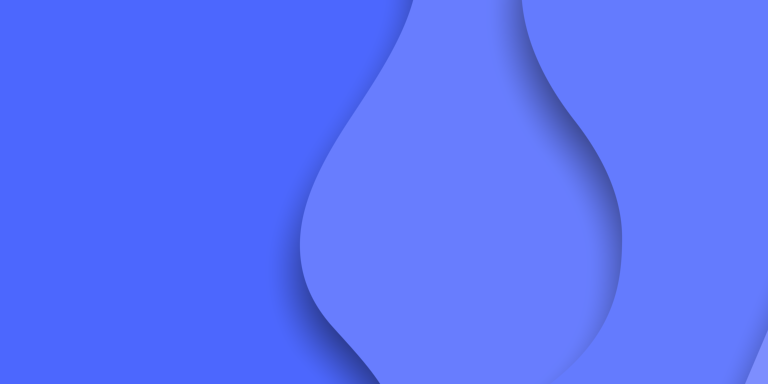
A Shadertoy shader for this background:

```glsl
// Stacked blue paper layers with wavy left edges and soft drop shadows.
// Each edge is a chain of cubic Hermite spans giving x as a function of y;
// a blurred, shifted copy of the same edge darkens the layer below it.

#define SHADOW_SHIFT vec2(-0.021, 0.068)
#define SHADOW_INSET 0.021
#define SHADOW_BLUR 0.095
#define SHADOW_STRENGTH 0.50
#define BASE_COLOR vec3(0.298, 0.405, 0.995)
#define MIDDLE_COLOR vec3(0.406, 0.492, 0.995)
#define RIGHT_COLOR vec3(0.392, 0.482, 0.995)
#define CORNER_COLOR vec3(0.490, 0.555, 0.995)

// Cubic span between two knots, each holding (x, y, dx/dy)
float span(vec3 a, vec3 b, float y) {
    float h = b.y - a.y;
    float t = (y - a.y) / h;
    float s = 1.0 - t;
    float ease = t * t * (3.0 - 2.0 * t);
    return mix(a.x, b.x, ease) + h * t * s * (s * a.z - t * b.z);
}

float middleEdge(float y) {
    vec3 top = vec3(1.076, 0.0, -0.27);
    vec3 slant = vec3(0.911, 0.310, -0.66);
    vec3 belly = vec3(0.781, 0.638, 0.0);
    vec3 tuck = vec3(0.867, 0.852, 0.90);
    vec3 bottom = vec3(0.990, 1.0, 0.65);
    if (y < slant.y) return span(top, slant, y);
    if (y < belly.y) return span(slant, belly, y);
    if (y < tuck.y) return span(belly, tuck, y);
    return span(tuck, bottom, y);
}

float rightEdge(float y) {
    vec3 top = vec3(1.359, 0.0, 0.08);
    vec3 slant = vec3(1.497, 0.315, 0.78);
    vec3 belly = vec3(1.620, 0.620, 0.0);
    vec3 bottom = vec3(1.432, 1.0, -1.30);
    if (y < slant.y) return span(top, slant, y);
    if (y < belly.y) return span(slant, belly, y);
    return span(belly, bottom, y);
}

float cornerEdge(float y) {
    return 1.940 + 0.425 * (1.0 - y);
}

float edgeX(int layer, float y) {
    if (layer == 0) return middleEdge(y);
    if (layer == 1) return rightEdge(y);
    return cornerEdge(y);
}

// Approximate signed distance, positive inside the layer
float layerDistance(int layer, vec2 p) {
    const float stepY = 0.002;
    float slope = (edgeX(layer, p.y + stepY) - edgeX(layer, p.y - stepY)) / (2.0 * stepY);
    return (p.x - edgeX(layer, p.y)) / sqrt(1.0 + slope * slope);
}

vec3 layerColor(int layer) {
    if (layer == 0) return MIDDLE_COLOR;
    if (layer == 1) return RIGHT_COLOR;
    return CORNER_COLOR;
}

void mainImage(out vec4 fragColor, in vec2 fragCoord) {
    // Units of canvas height, with y running downward
    vec2 p = fragCoord / iResolution.y;
    p.y = 1.0 - p.y;
    float softness = 0.75 / iResolution.y;

    vec3 color = BASE_COLOR;
    for (int layer = 0; layer < 3; layer++) {
        // Shadow on everything below, then the layer itself
        float shadowDistance = layerDistance(layer, p - SHADOW_SHIFT) - SHADOW_INSET;
        float shadow = smoothstep(-SHADOW_BLUR, SHADOW_BLUR, shadowDistance);
        color *= 1.0 - SHADOW_STRENGTH * shadow;

        float cover = smoothstep(-softness, softness, layerDistance(layer, p));
        color = mix(color, layerColor(layer), cover);
    }
    fragColor = vec4(color, 1.0);
}
```
